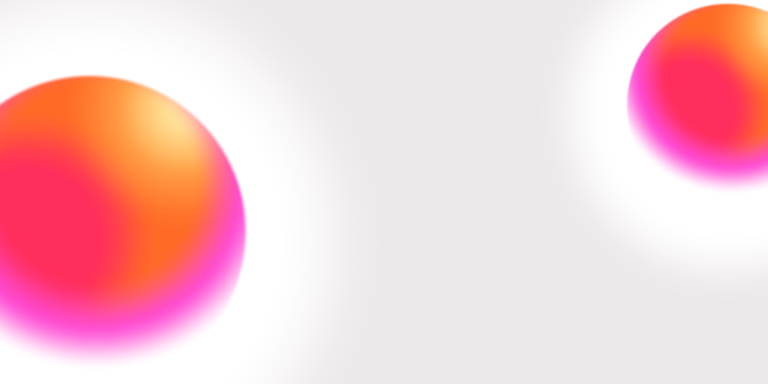
Write a Shadertoy shader that draws this background.

```glsl
// Two glowing gradient spheres on a pale warm grey ground.
// Each has a soft white halo and a disc shaded by offset radial ramps:
// a red core, an orange rim, a yellow highlight and a magenta fade below.

// Spheres: centre xy and radius, in canvas heights
const vec3 LARGE_SPHERE = vec3(0.234, 0.396, 0.406);
const vec3 SMALL_SPHERE = vec3(1.896, 0.727, 0.263);

// Places inside a sphere, in radii from its centre
const vec2 HALO_CENTER = vec2(0.0, -0.07);
const vec2 CORE_CENTER = vec2(-0.40, -0.05);
const vec2 HIGHLIGHT_CENTER = vec2(0.60, 0.78);
const vec2 FADE_CENTER = vec2(0.04, 0.32);

const float HALO_INNER = 1.18;
const float HALO_OUTER = 1.92;
const float EDGE_SOFTNESS = 0.018;

const vec3 GROUND = vec3(0.930, 0.910, 0.917);
const vec3 WHITE = vec3(1.0);
const vec3 RED = vec3(1.0, 0.18, 0.36);
const vec3 ORANGE = vec3(1.0, 0.42, 0.15);
const vec3 AMBER = vec3(1.0, 0.65, 0.29);
const vec3 YELLOW = vec3(1.0, 0.89, 0.60);
const vec3 MAGENTA = vec3(1.0, 0.29, 0.83);

// Map a canvas point to sphere units, where the rim has length 1
vec2 toSphere(vec2 point, vec3 sphere) {
    return (point - sphere.xy) / sphere.z;
}

float haloAmount(vec2 p) {
    return 1.0 - smoothstep(HALO_INNER, HALO_OUTER, length(p - HALO_CENTER));
}

vec3 sphereColor(vec2 p) {
    // Red core warming to orange
    float core = length(p - CORE_CENTER);
    vec3 color = mix(RED, ORANGE, smoothstep(0.42, 0.86, core));

    // Highlight at the upper right
    float highlight = length(p - HIGHLIGHT_CENTER);
    color = mix(color, AMBER, 1.0 - smoothstep(0.25, 0.80, highlight));
    color = mix(color, YELLOW, 1.0 - smoothstep(0.03, 0.46, highlight));

    // Magenta band dissolving to white along the lower rim
    float fade = length(p - FADE_CENTER);
    color = mix(color, MAGENTA, smoothstep(0.62, 0.98, fade));
    return mix(color, WHITE, smoothstep(0.90, 1.22, fade));
}

vec3 paintSphere(vec3 backdrop, vec2 p, float pixel) {
    float softness = max(EDGE_SOFTNESS, pixel);
    float coverage = 1.0 - smoothstep(1.0 - softness, 1.0 + softness, length(p));
    return mix(backdrop, sphereColor(p), coverage);
}

void mainImage(out vec4 fragColor, in vec2 fragCoord) {
    vec2 point = fragCoord / iResolution.y;
    float pixel = 1.0 / iResolution.y;
    vec2 large = toSphere(point, LARGE_SPHERE);
    vec2 small = toSphere(point, SMALL_SPHERE);

    // Halos first, then the discs over them
    vec3 color = mix(GROUND, WHITE, max(haloAmount(large), haloAmount(small)));
    color = paintSphere(color, large, pixel / LARGE_SPHERE.z);
    color = paintSphere(color, small, pixel / SMALL_SPHERE.z);

    fragColor = vec4(color, 1.0);
}
```
